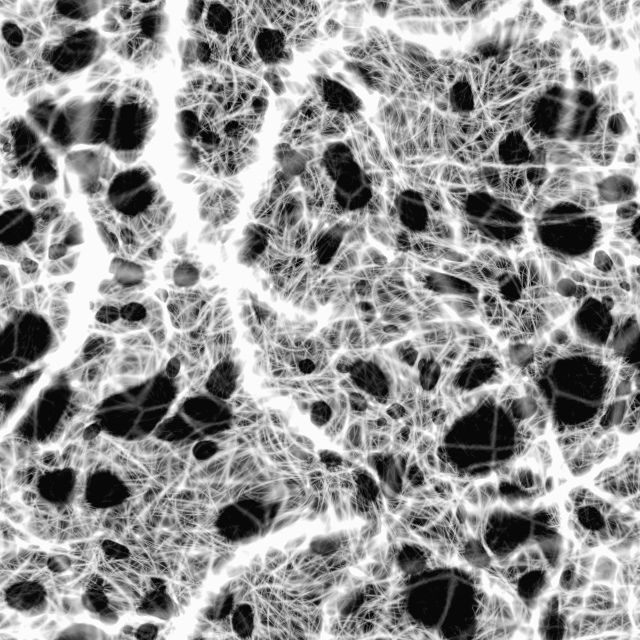
This texture is drawn by a WebGL 2 fragment shader. Its source:

```glsl
#version 300 es
precision highp float;
// Tangled grey fibre mesh: round dark pores, pale strands and fine curved hairs.
// Wrapped cell webs give pores and strands, wrapped rings give the broad arcs,
// and scattered tapered strokes in several sizes are laid over them.
#define WARP 0.035
#define PORE_SHARE 0.46
#define PORE_DEPTH 0.93
#define STRAND_GAIN 0.42
#define ARC_COUNT 5
#define ARC_GAIN 0.72
#define HAIR_LAYERS 4
#define HAIRS_PER_CELL 3
#define HAIR_WIDTH 0.058
#define CONTRAST 1.18
#define BRIGHTNESS 0.53

uniform vec2 u_resolution;
out vec4 fragColor;

// Three random values for a cell on a grid that wraps after n cells.
vec3 hash3(vec2 cell, float n, float seed) {
  uvec3 v = uvec3(floor(mod(cell + 0.5, n)), seed);
  v = v * 1664525u + 1013904223u;
  v.x += v.y * v.z; v.y += v.z * v.x; v.z += v.x * v.y;
  v ^= v >> 16u;
  v.x += v.y * v.z; v.y += v.z * v.x; v.z += v.x * v.y;
  return vec3(v >> 8u) / 16777216.0;
}

// Smooth wrapped noise, three channels.
vec3 noise3(vec2 p, float n, float seed) {
  p *= n;
  vec2 c = floor(p), f = p - c;
  f = f * f * (3.0 - 2.0 * f);
  vec3 low = mix(hash3(c, n, seed), hash3(c + vec2(1, 0), n, seed), f.x);
  vec3 high = mix(hash3(c + vec2(0, 1), n, seed), hash3(c + 1.0, n, seed), f.x);
  return mix(low, high, f.y);
}

// Cell web: x = gap to the cell border, y = distance to the centre, z = cell value.
vec3 web(vec2 p, float n, float seed) {
  p *= n;
  vec2 base = floor(p);
  float nearest = 9.0, second = 9.0, value = 0.0;
  for (int j = -1; j <= 1; j++)
    for (int i = -1; i <= 1; i++) {
      vec2 cell = base + vec2(i, j);
      vec3 h = hash3(cell, n, seed);
      float d = length(cell + 0.1 + 0.8 * h.xy - p);
      if (d < nearest) { second = nearest; nearest = d; value = h.z; }
      else second = min(second, d);
    }
  return vec3(second - nearest, nearest, value);
}

// Round opening inside some of the cells of a web.
float pore(vec3 w) {
  float size = (w.z - 1.0 + PORE_SHARE) / PORE_SHARE;
  float radius = 0.2 + 0.3 * size;
  return step(0.0, size) * (1.0 - smoothstep(radius * 0.72, radius, w.y))
       * smoothstep(0.02, 0.16, w.x);
}

// Curved tapered strokes scattered over a wrapped grid.
float hairs(vec2 p, float n, float seed) {
  p *= n;
  vec2 base = floor(p);
  float best = 0.0;
  for (int j = -1; j <= 1; j++)
    for (int i = -1; i <= 1; i++)
      for (int k = 0; k < HAIRS_PER_CELL; k++) {
        vec2 cell = base + vec2(i, j);
        vec3 h = hash3(cell, n, seed + float(k));
        float angle = 6.2832 * h.z;
        vec2 axis = vec2(cos(angle), sin(angle));
        vec2 d = p - cell - h.xy;
        float along = dot(d, axis);
        float shade = fract(h.x * 17.0 + h.y * 31.0);
        float across = dot(d, vec2(-axis.y, axis.x)) + (shade - 0.5) * 0.6 * along * along;
        float taper = max(0.0, 1.0 - along * along / 0.78);
        float width = HAIR_WIDTH * (0.35 + 0.65 * taper);
        float line = exp(-across * across / (width * width));
        best = max(best, line * sqrt(taper) * (0.45 + 0.55 * shade));
      }
  return best;
}

// Broad arcs on wrapped circles, swelling and fading along their length.
float arcs(vec2 p, vec3 swell) {
  float sum = 0.0;
  for (int i = 0; i < ARC_COUNT; i++) {
    float k = float(i);
    vec2 centre = vec2(0.47, 0.45) + k * vec2(0.09, 0.38);
    vec2 d = fract(p - centre + 0.5) - 0.5;
    float radius = 0.2 + 0.22 * fract(k * 0.618);
    float amount = smoothstep(0.25, 0.75, mod(k, 2.0) < 0.5 ? swell.x : swell.y);
    float width = 0.004 + 0.022 * amount * swell.z;
    float off = (length(d) - radius) / width;
    sum = max(sum, exp(-off * off) * (0.2 + 0.8 * amount));
  }
  return sum;
}

void main() {
  vec2 p = gl_FragCoord.xy / u_resolution;
  vec3 cloud = noise3(p, 5.0, 3.0);
  vec2 q = p + WARP * (noise3(p, 4.0, 1.0).xy - 0.5) * 2.0
             + WARP * 0.35 * (noise3(p, 13.0, 2.0).xy - 0.5) * 2.0;

  // Webs, from coarse to fine.
  vec3 coarse = web(q, 7.0, 11.0), middle = web(q, 13.0, 12.0);
  vec3 small = web(q, 25.0, 13.0), fine = web(q, 42.0, 14.0);
  float arc = arcs(q, noise3(p, 3.0, 5.0));
  float open = max(pore(coarse), pore(middle) * 0.9);
  open = max(open, pore(small) * 0.7 * smoothstep(0.3, 0.6, cloud.y));
  open *= 1.0 - 0.85 * arc;

  // Grey haze between the fibres, darker inside the fine cells.
  float tone = 0.25 + 0.36 * cloud.x;
  tone -= 0.16 * smoothstep(0.1, 0.5, small.x) + 0.10 * smoothstep(0.1, 0.5, fine.x);
  tone *= 1.0 - PORE_DEPTH * open;

  // Pale strands along the cell borders, then the arcs.
  float thick = 0.05 + 0.16 * cloud.z;
  tone += STRAND_GAIN * cloud.z * 1.3 * exp(-pow(coarse.x / thick, 2.0));
  tone += STRAND_GAIN * 0.6 * exp(-pow(middle.x / 0.1, 2.0));
  tone += STRAND_GAIN * 0.4 * exp(-pow(small.x / 0.11, 2.0)) * (1.0 - open);
  tone += ARC_GAIN * arc;

  // Hairs, the upper layers brighter; only a few cross the pores.
  for (int i = 0; i < HAIR_LAYERS; i++) {
    float k = float(i);
    float cover = hairs(q, 44.0 - 10.0 * k, 20.0 + 7.0 * k);
    float light = 0.6 + 0.13 * k;
    tone = mix(tone, max(tone, light), cover * 0.72 * (1.0 - 0.86 * open));
  }

  tone = (tone - BRIGHTNESS) * CONTRAST + 0.52;
  fragColor = vec4(vec3(clamp(tone, 0.03, 0.985)), 1.0);
}
```
